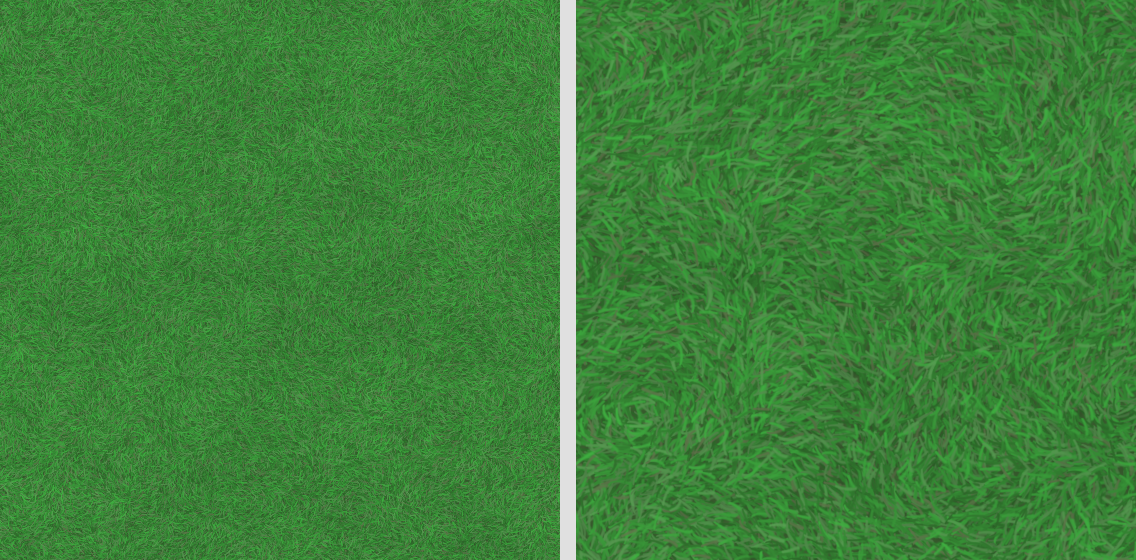
Left: the whole. Right: its middle third, enlarged.
Reproduce this texture procedurally as a three.js fragment shader.

```glsl
varying vec2 vUv;

const float LAYERS = 10.0;
const float CELLS = 125.0;
const float TURN = 6.2831853;

const vec3 SOIL = vec3(0.22, 0.36, 0.18);
const vec3 SHADE_GREEN = vec3(0.17, 0.40, 0.155);
const vec3 FRESH_GREEN = vec3(0.235, 0.66, 0.24);
const vec3 PALE_BLADE = vec3(0.40, 0.54, 0.36);
const vec3 DRY_BLADE = vec3(0.36, 0.41, 0.27);

float hash(vec2 p) {
  vec3 q = fract(p.xyx * vec3(0.1031, 0.1030, 0.0973));
  q += dot(q, q.yzx + 33.33);
  return fract((q.x + q.y) * q.z);
}

vec2 hash2(vec2 p) {
  return vec2(hash(p), hash(p + 57.3));
}

float noise(vec2 p) {
  vec2 cell = floor(p);
  vec2 f = fract(p);
  f = f * f * (3.0 - 2.0 * f);
  float low = mix(hash(cell), hash(cell + vec2(1.0, 0.0)), f.x);
  float high = mix(hash(cell + vec2(0.0, 1.0)), hash(cell + 1.0), f.x);
  return mix(low, high, f.y);
}

// Lay of the grass: a smooth field with whorls and tufts
float layAngle(vec2 p, float scale) {
  vec2 field = vec2(noise(p * scale), noise(p * scale + 31.7)) - 0.5;
  return atan(field.y, field.x + 0.0001);
}

// Coverage of a slightly curved, tapered blade centred on the origin
float blade(vec2 p, float angle, float halfLength, float halfWidth, float bend) {
  float c = cos(angle);
  float s = sin(angle);
  vec2 q = vec2(c * p.x + s * p.y, c * p.y - s * p.x);
  q.y += bend * (q.x * q.x / halfLength - 0.4 * halfLength);
  float taper = mix(1.0, 0.7, smoothstep(-halfLength, halfLength, q.x));
  float d = length(vec2(max(abs(q.x) - halfLength, 0.0), q.y));
  return 1.0 - smoothstep(0.1, 1.9, d / (halfWidth * taper));
}

vec3 bladeColor(float tone, float kind, float depth) {
  vec3 color = mix(SHADE_GREEN, FRESH_GREEN, tone * mix(0.75, 1.05, depth));
  color = mix(color, PALE_BLADE, 0.55 * step(0.68, kind));
  color = mix(color, DRY_BLADE, 0.8 * step(0.95, kind));
  return color * mix(0.9, 1.04, depth);
}

// One layer of blades, a single blade to each cell
vec3 addLayer(vec3 below, vec2 uv, float layer) {
  vec2 shift = hash2(vec2(layer, 7.0 + layer * 3.0));
  vec2 home = floor(uv * CELLS + shift);
  float depth = layer / (LAYERS - 1.0);
  vec3 color = below;
  for (int y = -1; y <= 1; y++) {
    for (int x = -1; x <= 1; x++) {
      vec2 cell = home + vec2(float(x), float(y));
      vec2 seed = cell + 113.0 * (layer + 1.0);
      vec2 center = (cell + hash2(seed) - shift) / CELLS;
      vec2 form = hash2(seed + 17.1);
      vec2 tint = hash2(seed + 41.9);
      float angle = layAngle(center, 15.0) + (hash(seed + 73.3) - 0.5) * 0.3 * TURN;
      float halfLength = mix(0.0032, 0.0062, form.x);
      float halfWidth = mix(0.00075, 0.00105, tint.x);
      float cover = blade(uv - center, angle, halfLength, halfWidth, 0.5 * (form.y - 0.5));
      color = mix(color, bladeColor(tint.x, tint.y, depth), 0.85 * cover);
    }
  }
  return color;
}

// Faint patches, slightly wider than tall
float patches(vec2 uv) {
  float broad = noise(uv * vec2(6.0, 10.0) + 4.0);
  float fine = noise(uv * vec2(22.0, 34.0) + 9.0);
  return 1.0 + 0.05 * (broad - 0.5) + 0.08 * (fine - 0.5);
}

void main() {
  vec3 color = SOIL * mix(0.9, 1.1, noise(vUv * 240.0));
  for (float layer = 0.0; layer < LAYERS; layer++) {
    color = addLayer(color, vUv, layer);
  }
  gl_FragColor = vec4(color * patches(vUv), 1.0);
}
```
